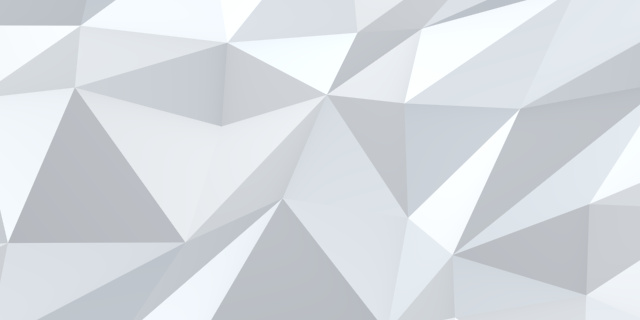
This background is drawn by a Shadertoy shader. Its source:

```glsl
#define CELL vec2(0.37, 0.32)   // lattice spacing, in canvas heights
#define SLANT 0.35              // lean of the lattice to the right
#define JITTER 0.38             // vertex displacement, below 0.5
#define RISING_SHARE 0.7        // share of diagonals that climb rightwards
#define SHADE vec3(0.722, 0.743, 0.768)
#define LIGHT vec3(0.985, 1.005, 1.02)
#define CREASE_DEPTH 0.13
#define CREASE_WIDTH 0.035
#define GRADIENT 0.22
#define SEED vec2(17.0, 43.0)

vec3 hash3(vec2 p) {
    vec3 q = fract(vec3(p.xyx + 91.7) * vec3(0.1031, 0.1030, 0.0973));
    q += dot(q, q.yxz + 33.33);
    return fract((q.xxy + q.yzz) * q.zyx);
}

float cross2(vec2 a, vec2 b) { return a.x * b.y - a.y * b.x; }

vec2 vertexAt(vec2 id) {
    vec2 v = id + JITTER * (2.0 * hash3(id + SEED).xy - 1.0);
    v *= CELL;
    return vec2(v.x + SLANT * v.y, v.y);
}

// Signed distance to the line a-b, positive on its left
float lineDistance(vec2 p, vec2 a, vec2 b) {
    return cross2(normalize(b - a), p - a);
}

bool separates(vec2 a, vec2 b, vec2 left, vec2 right) {
    return cross2(b - a, left - a) * cross2(b - a, right - a) < 0.0;
}

// Facet colour in rgb, antialiased coverage in a
vec4 facet(vec2 p, vec2 a, vec2 b, vec2 c, vec2 id, float index, float pixel) {
    vec3 edges = vec3(lineDistance(p, a, b), lineDistance(p, b, c), lineDistance(p, c, a));
    float inside = min(edges.x, min(edges.y, edges.z));
    float coverage = clamp(0.5 + inside / pixel, 0.0, 1.0);

    // Evenly spread tones with a little disorder
    vec3 rnd = hash3(id * 2.0 + vec2(index, 7.0) + SEED);
    float tone = fract(dot(id, vec2(0.7549, 0.5698)) + 0.39 * index + 0.14 * rnd.x);
    tone += 0.08 * smoothstep(0.76, 0.88, tone);

    // Soft light falloff and a shadowed crease
    float angle = 6.2832 * rnd.y;
    tone += GRADIENT * dot(p - (a + b + c) / 3.0, vec2(cos(angle), sin(angle)));
    float creaseEdge = rnd.z < 0.5 ? edges.x : edges.y;
    tone -= CREASE_DEPTH * rnd.z * exp(-max(creaseEdge, 0.0) / CREASE_WIDTH);

    vec3 color = mix(SHADE, LIGHT, clamp(tone, -0.08, 1.08));
    color += (rnd.y - 0.5) * vec3(-0.012, 0.002, 0.012);
    return vec4(color, coverage);
}

void mainImage(out vec4 fragColor, in vec2 fragCoord) {
    vec2 p = fragCoord / iResolution.y;
    float pixel = 1.2 / iResolution.y;
    vec2 home = floor(vec2(p.x - SLANT * p.y, p.y) / CELL);
    vec4 sum = vec4(0.0);

    for (int y = -1; y <= 1; y++)
    for (int x = -1; x <= 1; x++) {
        vec2 id = home + vec2(x, y);
        vec2 a = vertexAt(id);
        vec2 b = vertexAt(id + vec2(1, 0));
        vec2 c = vertexAt(id + vec2(1, 1));
        vec2 d = vertexAt(id + vec2(0, 1));

        // Split along a diagonal that lies inside the quad
        bool falling = hash3(id + SEED).z > RISING_SHARE && separates(b, d, a, c);
        if (falling || !separates(a, c, b, d)) {
            vec2 first = a;
            a = b; b = c; c = d; d = first;
        }
        vec4 lower = facet(p, a, b, c, id, 0.0, pixel);
        vec4 upper = facet(p, a, c, d, id, 1.0, pixel);
        sum += vec4(lower.rgb, 1.0) * lower.a + vec4(upper.rgb, 1.0) * upper.a;
    }
    fragColor = vec4(clamp(sum.rgb / max(sum.a, 0.001), 0.0, 1.0), 1.0);
}
```
